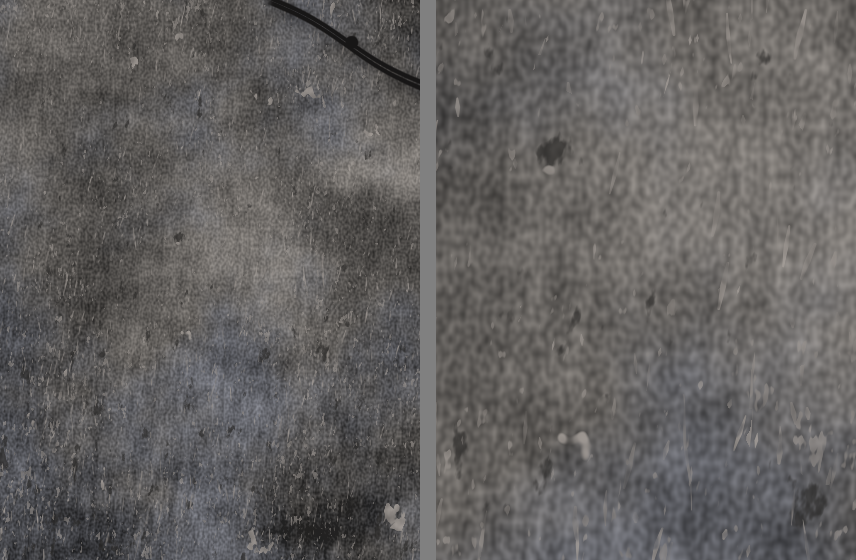
Left, the full canvas; right, a detail of the centre.
This texture is drawn by a Shadertoy shader. Its source:

```glsl
const vec3 SOOT = vec3(0.16, 0.155, 0.15);
const vec3 WARM_GREY = vec3(1.03, 0.995, 0.96);
const vec3 COOL_GREY = vec3(0.98, 0.995, 1.06);
const vec3 BARE_PLASTER = vec3(0.61, 0.585, 0.565);
const vec3 CABLE_COLOR = vec3(0.09, 0.085, 0.085);
const float BASE_TONE = 0.355;
const float CLOUD_CONTRAST = 0.17;
const float STREAK_CONTRAST = 0.13;
const float GRAIN_CONTRAST = 0.10;
const float SCRATCH_WIDTH = 0.0013;
const float SCRATCH_LEAN = 0.10;
const float CABLE_WIDTH = 0.0038;

// Soft stains: centre, radius, change of tone
const vec4 STAINS[8] = vec4[8](
    vec4(0.50, 0.56, 0.12, 0.09), vec4(0.69, 0.72, 0.09, 0.13),
    vec4(0.36, 0.27, 0.15, 0.06), vec4(0.62, 0.62, 0.09, -0.05),
    vec4(0.12, 0.05, 0.14, -0.13), vec4(0.57, 0.07, 0.10, -0.15),
    vec4(0.69, 0.17, 0.07, -0.12), vec4(0.08, 0.36, 0.18, -0.06));

vec2 hash2(vec2 p) {
    vec3 q = fract(p.xyx * vec3(0.1031, 0.1030, 0.0973));
    q += dot(q, q.yzx + 33.33);
    return fract((q.xx + q.yz) * q.zy);
}

float gradientDot(vec2 cell, vec2 offset) {
    float angle = 6.2832 * hash2(cell).x;
    return dot(vec2(cos(angle), sin(angle)), offset);
}

float noise(vec2 p) {
    vec2 i = floor(p), f = p - i;
    vec2 u = f * f * f * (f * (f * 6.0 - 15.0) + 10.0);
    vec2 e = vec2(1, 0);
    return 1.4 * mix(
        mix(gradientDot(i, f), gradientDot(i + e, f - e), u.x),
        mix(gradientDot(i + e.yx, f - e.yx), gradientDot(i + 1.0, f - 1.0), u.x), u.y);
}

float fbm(vec2 p) {
    float sum = 0.0, amp = 0.6;
    for (int i = 0; i < 5; i++) {
        sum += amp * noise(p);
        p = mat2(1.6, 1.2, -1.2, 1.6) * p + 17.3;
        amp *= 0.52;
    }
    return sum;
}

// Noise stretched along the vertical, without turning between octaves
float streaks(vec2 p) {
    return 0.55 * noise(p) + 0.35 * noise(p * 2.1 + 31.0) + 0.22 * noise(p * 4.3 + 57.0);
}

float segment(vec2 p, vec2 axis) {
    float t = clamp(dot(p, axis) / dot(axis, axis), -1.0, 1.0);
    return length(p - axis * t) + SCRATCH_WIDTH * 0.7 * abs(t);
}

// One random, nearly vertical scratch per grid cell
float scratches(vec2 p, vec2 cellSize, float density, float px) {
    vec2 home = floor(p / cellSize);
    float mask = 0.0;
    for (int y = -1; y <= 1; y++)
    for (int x = -1; x <= 1; x++) {
        vec2 cell = home + vec2(x, y);
        vec2 r = hash2(cell + 5.0), s = hash2(cell + 91.0), k = hash2(cell + 173.0);
        float halfLength = cellSize.y * mix(0.08, 0.5, s.x * s.x);
        float lean = SCRATCH_LEAN + (s.y - 0.5) * 0.5;
        float d = segment(p - (cell + r) * cellSize, halfLength * vec2(lean, 1.0));
        float width = SCRATCH_WIDTH * mix(0.5, 1.4, k.y);
        float line = 1.0 - smoothstep(width - px * 0.6, width + px * 0.6, d);
        mask = max(mask, line * step(k.x, density) * mix(0.4, 1.0, r.y));
    }
    return mask;
}

void mainImage(out vec4 fragColor, in vec2 fragCoord) {
    float px = 1.0 / iResolution.y;
    vec2 p = fragCoord * px;
    vec2 warp = vec2(fbm(p * 5.0 + 3.0), fbm(p * 5.0 + 40.0));
    vec2 bent = p + 0.07 * warp;
    float low = 1.0 - smoothstep(0.0, 0.65, p.y);
    float clump = fbm(p * vec2(6.0, 4.5) + 11.0);

    // Smoky clouds, stains and brushed grain
    float tone = BASE_TONE + CLOUD_CONTRAST * fbm(bent * vec2(4.0, 5.0) + 8.0);
    for (int i = 0; i < 8; i++) {
        vec2 d = (bent - STAINS[i].xy) / STAINS[i].z;
        tone += STAINS[i].w * exp(-dot(d, d));
    }
    vec2 leaned = p - vec2(SCRATCH_LEAN * p.y, 0.0);
    tone += STREAK_CONTRAST * streaks(leaned * vec2(75.0, 16.0)) * (0.6 + 0.5 * low);
    tone += 0.07 * fbm(p * vec2(14.0, 30.0) + 60.0);
    tone += GRAIN_CONTRAST * noise(p * vec2(230.0, 170.0));
    tone -= 0.17 * smoothstep(0.16, 0.0, length(p - vec2(0.77, 1.0)));
    float cool = smoothstep(-0.25, 0.35, fbm(p * 3.0 + 25.0) + 0.5 * low - 0.4 * p.x);
    vec3 color = max(tone, 0.13) * mix(WARM_GREY, COOL_GREY, cool);

    // Dark pits
    float pits = smoothstep(0.30, 0.48, fbm(leaned * vec2(38.0, 20.0) + 70.0) - 0.12 + 0.14 * low);
    color = mix(color, SOOT, 0.65 * pits);

    // Small flakes, longer and sparser towards the top
    float flake = streaks(leaned * vec2(95.0, 36.0) + 120.0) + 0.25 * noise(p * 150.0);
    float flakeLimit = 0.40 - 0.32 * clump - 0.07 * low;
    float wear = 0.55 * smoothstep(flakeLimit, flakeLimit + 0.14, flake);

    // Long and short scratches, broken by rough ground
    float rough = smoothstep(-0.35, 0.1, noise(p * vec2(120.0, 90.0) + 9.0));
    vec2 curved = p + 0.004 * vec2(noise(p * 18.0), 0.0);
    float density = clamp(0.34 + 0.8 * clump, 0.08, 0.9);
    float marks = scratches(curved, vec2(0.021, 0.075), density * (1.0 - 0.5 * low), px);
    marks = max(marks, scratches(curved + 3.7, vec2(0.011, 0.030), density, px));
    wear = max(wear, 0.85 * marks * mix(1.0, rough, 0.7));

    // Ragged areas where the coat has come away
    float peel = fbm(bent * vec2(11.0, 9.0) + 200.0) + 0.16 * noise(p * vec2(90.0, 45.0));
    float peelLimit = 0.56 - 0.22 * (1.0 - smoothstep(0.02, 0.28, p.y));
    wear = max(wear, 0.85 * smoothstep(peelLimit, peelLimit + 0.05, peel));
    color = mix(color, BARE_PLASTER * (0.96 + 0.2 * noise(p * 60.0)), wear);

    // Paired cable with its clamp in the upper corner
    float along = p.x - 0.49;
    float sag = 1.0 - 0.56 * along + 0.006 * sin(along * 24.0) - p.y;
    float cable = min(abs(sag), abs(sag - 0.008 - 0.012 * along)) * 0.87;
    cable = min(cable, length(p - vec2(0.628, 0.924)) - 0.008);
    float shadow = smoothstep(0.035, 0.0, abs(sag - 0.012)) * smoothstep(-0.02, 0.02, along);
    color *= 1.0 - 0.25 * shadow;
    float cableMask = 1.0 - smoothstep(CABLE_WIDTH - px, CABLE_WIDTH + px, cable);
    color = mix(color, CABLE_COLOR, cableMask * smoothstep(-0.02, 0.0, along));

    fragColor = vec4(color, 1.0);
}
```
